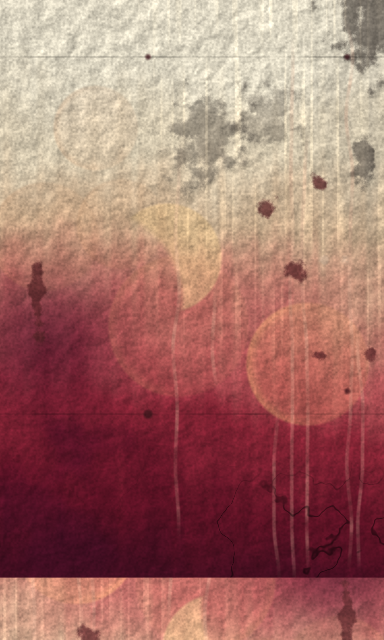
Reproduce this texture procedurally as a Shadertoy shader.

```glsl
// Weathered plaster wall fading from cream to crimson, with drips, chips and soft light discs
const float WIDTH = 0.6016; // wall width in units of canvas height

float hash(vec2 p) {
    vec3 q = fract(p.xyx * 0.1031);
    q += dot(q, q.yzx + 33.33);
    return fract((q.x + q.y) * q.z);
}

float noise(vec2 p) {
    vec2 i = floor(p), f = fract(p);
    f = f * f * (3.0 - 2.0 * f);
    return mix(mix(hash(i), hash(i + vec2(1, 0)), f.x),
               mix(hash(i + vec2(0, 1)), hash(i + vec2(1, 1)), f.x), f.y);
}

float fbm(vec2 p) {
    float sum = 0.0, amp = 0.5;
    for (int i = 0; i < 5; i++) {
        sum += amp * noise(p);
        p = mat2(1.6, 1.2, -1.2, 1.6) * p + 7.3;
        amp *= 0.5;
    }
    return sum;
}

vec3 ramp(float h) {
    vec3 c = mix(vec3(0.25, 0.05, 0.12), vec3(0.36, 0.07, 0.14), smoothstep(0.08, 0.23, h));
    c = mix(c, vec3(0.51, 0.14, 0.20), smoothstep(0.21, 0.36, h));
    c = mix(c, vec3(0.66, 0.31, 0.32), smoothstep(0.33, 0.47, h));
    c = mix(c, vec3(0.73, 0.50, 0.43), smoothstep(0.44, 0.58, h));
    c = mix(c, vec3(0.77, 0.66, 0.54), smoothstep(0.55, 0.68, h));
    c = mix(c, vec3(0.83, 0.78, 0.68), smoothstep(0.65, 0.79, h));
    return mix(c, vec3(0.87, 0.84, 0.76), smoothstep(0.78, 0.92, h));
}

float disc(vec2 p, vec2 centre, float radius) {
    return smoothstep(0.003, -0.003, length(p - centre) - radius);
}

// Ellipse with an edge broken up by the rough value
float blob(vec2 p, vec2 centre, vec2 size, float rough) {
    return smoothstep(1.15, 0.5, length((p - centre) / size) + (rough - 0.5) * 2.2);
}

vec3 wall(vec2 p) {
    float cloud = fbm(p * 9.0), rough = fbm(p * 55.0), column = noise(vec2(p.x * 95.0, p.y * 5.0));
    float side = p.x / WIDTH;

    // Base fade, hanging lower on the right
    float h = p.y + (cloud - 0.5) * 0.13 + (column - 0.5) * 0.035;
    h += (side - 0.5) * 0.10 * smoothstep(0.75, 0.5, p.y);
    vec3 col = ramp(h);

    // Shadowy stains
    float shade = 0.55 * exp(-dot((p - vec2(0.07, 0.47)) / vec2(0.11, 0.10), (p - vec2(0.07, 0.47)) / vec2(0.11, 0.10)));
    shade += 0.35 * blob(p, vec2(0.04, 0.19), vec2(0.16, 0.12), cloud);
    col = mix(col, vec3(0.27, 0.06, 0.15), shade);
    float damp = 0.42 * blob(p, vec2(0.325, 0.785), vec2(0.055, 0.07), rough);
    damp += 0.30 * blob(p, vec2(0.417, 0.82), vec2(0.05, 0.045), rough);
    damp += 0.60 * blob(p, vec2(0.569, 0.753), vec2(0.015, 0.04), rough);
    damp += 0.65 * blob(p, vec2(0.60, 0.99), vec2(0.07, 0.10), rough);
    damp += 0.22 * smoothstep(0.7, 1.0, side) * smoothstep(0.5, 0.7, p.y) * column;
    col = mix(col, vec3(0.37, 0.34, 0.31), min(damp, 0.8));

    // Out-of-focus discs and the pale crescent
    const vec4 discs[5] = vec4[5](vec4(0.482, 0.431, 0.096, 0.36), vec4(0.150, 0.800, 0.066, 0.14),
        vec4(0.070, 0.630, 0.085, 0.12), vec4(0.280, 0.490, 0.110, 0.14), vec4(0.190, 0.650, 0.070, 0.10));
    for (int i = 0; i < 5; i++) {
        vec2 d = p - discs[i].xy;
        float rim = smoothstep(0.80, 1.0, length(d) / discs[i].z) * smoothstep(0.03, -0.06, d.x);
        float glow = discs[i].w * (0.75 + 0.8 * rim);
        col = mix(col, vec3(0.86, 0.60, 0.42), glow * disc(p, discs[i].xy, discs[i].z));
    }
    float crescent = disc(p, vec2(0.262, 0.597), 0.085) * smoothstep(0.135, 0.150, length(p - vec2(0.143, 0.53)));
    col = mix(col, vec3(0.87, 0.73, 0.53), crescent * 0.55);

    // Fine streaks and long drips: x, top, bottom
    float streak = smoothstep(0.62, 0.95, noise(vec2(p.x * 170.0, p.y * 6.0 + 4.0)));
    col += streak * vec3(0.10, 0.09, 0.07) * smoothstep(0.2, 0.6, side) * smoothstep(0.3, 0.6, p.y);
    const vec3 drips[7] = vec3[7](vec3(0.276, 0.76, 0.15), vec3(0.456, 0.95, 0.08), vec3(0.478, 0.80, 0.10),
        vec3(0.547, 0.98, 0.10), vec3(0.564, 0.50, 0.10), vec3(0.436, 0.38, 0.08), vec3(0.338, 0.56, 0.38));
    for (int i = 0; i < 7; i++) {
        float wobble = (noise(vec2(p.y * 11.0, float(i) * 7.0)) - 0.5) * 0.014;
        float line = smoothstep(0.0045, 0.001, abs(p.x - drips[i].x - wobble));
        line *= smoothstep(0.0, 0.06, drips[i].y - p.y) * smoothstep(0.0, 0.06, p.y - drips[i].z);
        col = mix(col, col * 0.6 + vec3(0.34, 0.27, 0.23), line * (0.25 + 0.7 * noise(p * vec2(60, 45))));
    }

    // Flaked paint
    float chip = blob(p, vec2(0.466, 0.577), vec2(0.018, 0.016), rough);
    chip += blob(p, vec2(0.419, 0.674), vec2(0.012, 0.017), rough) + blob(p, vec2(0.501, 0.714), vec2(0.012), rough);
    chip += blob(p, vec2(0.497, 0.444), vec2(0.011, 0.007), rough) + blob(p, vec2(0.579, 0.447), vec2(0.012), rough);
    chip += blob(p, vec2(0.058, 0.53), vec2(0.011, 0.05), rough);
    col = mix(col, vec3(0.35, 0.15, 0.16), min(chip, 1.0) * 0.75);
    float flake = blob(p, vec2(0.508, 0.594), vec2(0.011), rough) + blob(p, vec2(0.54, 0.594), vec2(0.010), rough);
    col = mix(col, vec3(0.82, 0.70, 0.60), flake * 0.7);

    // Cracks, panel seams and bolt holes
    float crack = smoothstep(0.009, 0.0, abs(fbm(p * 7.0 + 3.0) - 0.47));
    col *= 1.0 - 0.45 * crack * smoothstep(0.30, 0.18, p.y) * smoothstep(0.15, 0.3, p.x);
    for (int i = 0; i < 4; i++) {
        vec2 bolt = vec2(i % 2 == 0 ? 0.232 : 0.544, i < 2 ? 0.911 : (i == 2 ? 0.353 : 0.389));
        if (i % 2 == 0) col *= 1.0 - 0.25 * smoothstep(0.002, 0.0005, abs(p.y - bolt.y)) * noise(p * 30.0);
        col = mix(col, vec3(0.24, 0.09, 0.11), 0.8 * disc(p, bolt, i == 2 ? 0.007 : 0.004));
    }

    // Plaster relief and grain
    float relief = rough - fbm((p + vec2(0.003, -0.003)) * 55.0);
    return col * (1.0 + relief * 0.55 + (noise(p * 330.0) - 0.5) * 0.16 + (rough - 0.5) * 0.22);
}

void mainImage(out vec4 fragColor, in vec2 fragCoord) {
    vec2 p = fragCoord / iResolution.y;
    p.x = fragCoord.x / iResolution.x * WIDTH;
    // The lowest band shows the wall turned half around
    float band = smoothstep(0.0985, 0.0965, p.y);
    vec3 col = mix(wall(p), wall(vec2(WIDTH, 0.583) - p) * 1.06 + 0.02, band);
    fragColor = vec4(clamp(col, 0.0, 1.0), 1.0);
}
```
